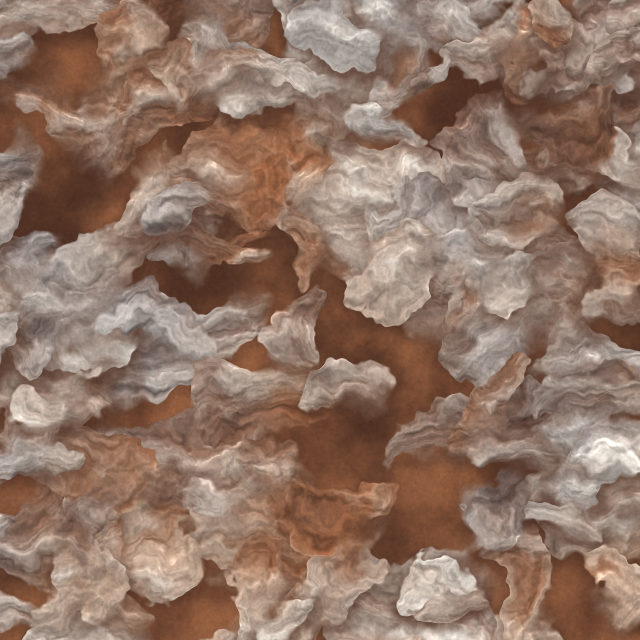
Give the GLSL for this texture, as a three.js fragment shader.

```glsl
varying vec2 vUv;

const vec3 CREVICE = vec3(0.31, 0.19, 0.14);
const vec3 UMBER = vec3(0.58, 0.37, 0.25);
const vec3 MAUVE = vec3(0.43, 0.38, 0.37);
const vec3 SAND = vec3(0.71, 0.60, 0.52);
const vec3 ASH = vec3(0.69, 0.66, 0.64);
const vec3 CREAM = vec3(0.88, 0.85, 0.81);

const int LAYERS = 6;
const float FIRST_CELLS = 2.6;    // flakes across in the deepest layer
const float CELLS_STEP = 1.1;     // added for each layer above it
const float COVER = 0.72;         // share of cells holding a flake
const float COVER_LOSS = 0.07;    // taken off for each layer above
const float RAGGED = 0.17;        // displacement of flake outlines
const float RAGGED_FREQ = 5.0;
const float EDGE = 0.0018;
const float FUSED_EDGE = 0.03;    // edge width where flakes melt together
const float SHADOW_SIZE = 0.026;
const float SHADOW_MIN = 0.10;
const float SHADOW_MAX = 0.75;
const vec2 TO_LIGHT = vec2(-0.005, 0.012);
const float RELIEF = 1.5;
const float BEVEL = 0.07;
const float FIBRE = 0.13;
const float GRAIN = 0.08;

vec2 hash2(vec2 p) {
  vec3 h = fract(p.xyx * vec3(0.1031, 0.1030, 0.0973));
  h += dot(h, h.yzx + 33.33);
  return fract((h.xx + h.yz) * h.zy);
}

float corner(vec2 cell, vec2 offset) {
  return dot(hash2(cell) * 2.0 - 1.0, offset);
}

float gradientNoise(vec2 p) {
  vec2 i = floor(p), f = fract(p);
  vec2 u = f * f * f * (f * (f * 6.0 - 15.0) + 10.0);
  vec2 e = vec2(1.0, 0.0);
  return mix(mix(corner(i, f), corner(i + e, f - e), u.x),
             mix(corner(i + e.yx, f - e.yx), corner(i + 1.0, f - 1.0), u.x), u.y);
}

mat2 rotation(float a) {
  return mat2(cos(a), sin(a), -sin(a), cos(a));
}

float fbm(vec2 p) {
  float sum = 0.0, amp = 0.6;
  mat2 turn = rotation(0.6);
  for (int i = 0; i < 5; i++) {
    sum += amp * gradientNoise(p);
    p = turn * p * 2.03 + 17.3;
    amp *= 0.52;
  }
  return sum;
}

float ellipseDistance(vec2 v, vec2 size) {
  return (length(v / size) - 1.0) * size.y;
}

// Two axes of colour: dark to light, and cool to warm
vec3 crumbColour(float light, float warm) {
  vec3 low = mix(MAUVE, UMBER, warm);
  vec3 high = mix(ASH, SAND, warm);
  vec3 c = mix(low, high, smoothstep(0.12, 0.55, light));
  c = mix(c, CREAM, smoothstep(0.55, 0.95, light));
  return mix(c, CREVICE, 0.7 * smoothstep(0.18, -0.15, light));
}

// One layer of ragged flakes, each with a shadow on what lies below
void layFlakes(inout vec3 col, vec2 p, float layer, vec2 region) {
  float cells = FIRST_CELLS + CELLS_STEP * layer;
  float seed = layer + 1.0;
  vec2 s = p + seed * 7.31;
  vec2 warp = vec2(fbm(s * RAGGED_FREQ), fbm(s * RAGGED_FREQ + 41.7));
  vec2 q = p + RAGGED * warp;
  vec2 stretch = vec2(8.0, 13.0);
  vec2 bent = s * stretch + 2.0 * warp;
  float height = fbm(bent);
  float slope = height - fbm(bent + TO_LIGHT * 0.6 * stretch);
  float soft = mix(EDGE, FUSED_EDGE, smoothstep(-0.02, 0.3, gradientNoise(s * 8.0)));
  vec2 home = floor(q * cells);

  for (int y = -1; y <= 1; y++) {
    for (int x = -1; x <= 1; x++) {
      vec2 id = home + vec2(float(x), float(y));
      vec2 place = hash2(id + seed * 19.0 + 50.0);
      vec2 form = hash2(id + seed * 23.0 + 190.0);
      vec2 mood = hash2(id + seed * 29.0 + 370.0);
      if (fract(place.x * 7.0 + form.y * 5.0) > COVER - COVER_LOSS * layer) continue;

      float angle = 1.4 * (form.x - 0.4) + 1.0 * step(0.85, mood.y);
      mat2 turn = rotation(-angle);
      vec2 v = q * cells - id - 0.5 - 0.7 * (place - 0.5);
      vec2 size = vec2(mix(0.38, 0.68, form.y), mix(0.18, 0.38, place.y));
      float d = ellipseDistance(turn * v, size) / cells;
      float toLight = ellipseDistance(turn * (v + TO_LIGHT * cells), size) / cells;

      float shadow = 1.0 - smoothstep(-0.008, SHADOW_SIZE, toLight);
      col = mix(col, CREVICE, shadow * mix(SHADOW_MIN, SHADOW_MAX, mood.x));
      if (d > soft) continue;

      // Marbled tint with fibres along the flake
      float fibre = gradientNoise(turn * (s + 0.05 * warp) * vec2(24.0, 105.0));
      float light = 0.43 + 0.36 * (mood.x - 0.5) + region.x + 0.95 * height;
      float warm = 0.48 + 0.5 * (mood.y - 0.5) + region.y - 0.8 * warp.x;
      float rim = smoothstep(-0.018, 0.0, d);
      float bevel = (toLight - d) / length(TO_LIGHT);
      float shade = RELIEF * slope + FIBRE * fibre + BEVEL * bevel * rim;
      vec3 flake = crumbColour(light, clamp(warm, 0.0, 1.0)) * (1.0 + shade);
      flake += 0.35 * smoothstep(0.12, 0.32, slope + 0.12 * fibre);
      col = mix(col, flake, smoothstep(soft, -soft, d));
    }
  }
}

void main() {
  vec2 p = vUv;

  // Broad drift: paler and warmer below, greyer above
  vec2 region = vec2(0.36 * gradientNoise(p * 3.1 + 4.7) + 0.18 * (0.5 - p.y),
                     0.80 * gradientNoise(p * 2.6 + 21.3) + 0.45 * (0.5 - p.y));

  // Deep ground between flakes
  vec3 col = mix(CREVICE, UMBER, smoothstep(-0.3, 0.3, fbm(p * 6.0 + 9.0) + region.x));

  for (int i = 0; i < LAYERS; i++) {
    layFlakes(col, p, float(i), region);
  }

  // Fine crystalline grain
  col *= 1.0 + GRAIN * (gradientNoise(p * 130.0) + gradientNoise(p * 230.0));
  gl_FragColor = vec4(clamp(col, 0.0, 1.0), 1.0);
}
```
